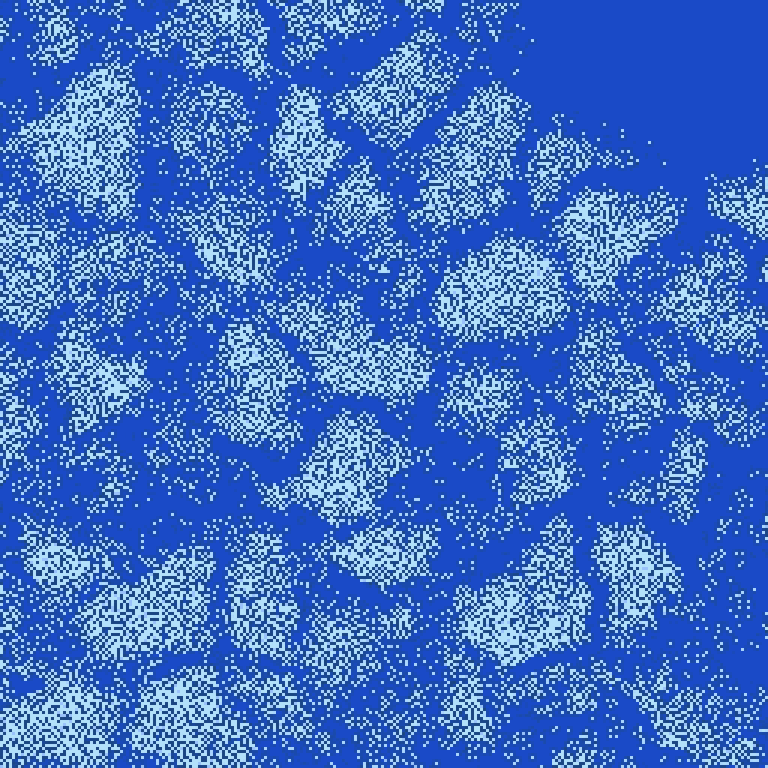
Give the GLSL for this texture, as a three.js fragment shader.

```glsl
// Pale frosted grains dithered into cracked, stony patches on deep blue.
varying vec2 vUv;

#define GRAINS 256.0      // grain cells across the canvas
#define PATCHES 6.8       // stony patches across the canvas
#define MOTTLE 25.0       // small clumps across the canvas
#define WARP 0.20         // bending of the patch outlines
#define CRACK 0.46        // softness and width of the cracks
#define DENSITY 0.56      // typical grain density inside a patch
#define CONTRAST 0.62     // density difference between patches
#define LIMIT 0.76        // keeps patches from filling up
#define FADE 0.50         // one-sided thinning of each patch
#define SPREAD 0.72       // randomness of the dither
#define SOFT 0.20         // edge softness, in grain cells

const vec3 DEEP_BLUE  = vec3(0.10, 0.29, 0.78);
const vec3 MID_BLUE   = vec3(0.10, 0.29, 0.68);
const vec3 SHADE_BLUE = vec3(0.10, 0.27, 0.51);
const vec3 COOL_FROST = vec3(0.60, 0.76, 0.98);
const vec3 FROST      = vec3(0.67, 0.84, 1.00);
const vec3 PALE_FROST = vec3(0.70, 0.88, 0.98);

float hash(vec2 p) {
  vec3 q = fract(vec3(p.xyx) * 0.1031);
  q += dot(q, q.yzx + 33.33);
  return fract((q.x + q.y) * q.z);
}

// Cellular noise: x = gap between the two nearest sites, y = site value,
// zw = offset from the nearest site
vec4 cellular(vec2 p) {
  vec2 base = floor(p), offset = vec2(0.0);
  float near = 9.0, second = 9.0, value = 0.0;
  for (int j = -1; j <= 1; j++) {
    for (int i = -1; i <= 1; i++) {
      vec2 cell = base + vec2(float(i), float(j));
      vec2 site = cell + 0.05 + 0.9 * vec2(hash(cell + 17.0), hash(cell + 71.0));
      float d = distance(p, site);
      if (d < near) {
        second = near;
        near = d;
        offset = p - site;
        value = hash(cell + 131.0);
      } else {
        second = min(second, d);
      }
    }
  }
  return vec4(second - near, value, offset);
}

// Layered sines bend the patches and vary the haze
vec2 waves(vec2 p) {
  return sin(p.yx * 1.7 + vec2(0.4, 2.1))
       + 0.5 * sin(p * 3.9 + p.yx * 2.3 + vec2(1.3, 4.0))
       + 0.25 * sin(p.yx * 8.3 - p * 5.1);
}

// Share of lit grains at a point of the canvas
float grainDensity(vec2 uv) {
  vec2 p = uv * PATCHES;
  vec2 wave = waves(p);
  vec4 rock = cellular(p + WARP * wave + 5.0);
  vec4 clump = cellular(uv * MOTTLE + 0.35 * wave.yx + 40.0);
  float mottle = 0.5 * (clump.x - 0.3) + 0.26 * (clump.y - 0.5);
  float stone = smoothstep(0.03, CRACK, rock.x);
  float angle = 40.0 * rock.y;
  float strength = DENSITY + CONTRAST * (rock.y - 0.5)
                 + FADE * dot(rock.zw, vec2(cos(angle), sin(angle)));
  float haze = 0.14 + 0.06 * wave.x + 0.16 * (0.5 - uv.x);
  float d = haze + stone * (strength + 0.5 * mottle) + 0.6 * mottle;
  // The upper right corner stays nearly bare
  float bare = 1.0 - smoothstep(0.10, 0.32, distance(uv, vec2(0.93, 1.0)));
  return d * inversesqrt(1.0 + d * d / (LIMIT * LIMIT)) - 0.7 * bare;
}

// High-pass noise keeps the dithered grains evenly spaced
float lit(vec2 c, float density) {
  float around = hash(c + vec2(1.0, 0.0)) + hash(c - vec2(1.0, 0.0))
               + hash(c + vec2(0.0, 1.0)) + hash(c - vec2(0.0, 1.0));
  float threshold = 0.5 + SPREAD * (hash(c) - 0.25 * around);
  return step(threshold, density);
}

// Colour of one grain cell, shaded by its lit neighbours
vec3 grainColor(vec2 c, float density) {
  float crowd = 0.0;
  for (int j = -1; j <= 1; j++) {
    for (int i = -1; i <= 1; i++) {
      vec2 o = vec2(float(i), float(j));
      float reach = dot(o, o);
      if (reach > 0.5) crowd += lit(c + o, density) / reach;
    }
  }
  vec3 ground = mix(DEEP_BLUE, MID_BLUE, min(crowd, 1.0));
  ground = mix(ground, SHADE_BLUE, smoothstep(1.5, 3.5, crowd));
  vec3 frost = mix(FROST, PALE_FROST, smoothstep(1.5, 2.5, crowd));
  frost = mix(frost, COOL_FROST, step(0.92, hash(c + 211.0)));
  return mix(ground, frost, lit(c, density));
}

void main() {
  float density = grainDensity((floor(vUv * GRAINS) + 0.5) / GRAINS);
  // Blend the four nearest grain cells across a narrow soft edge
  vec2 g = vUv * GRAINS + 63.5;
  vec2 c = floor(g);
  vec2 w = smoothstep(0.5 - SOFT, 0.5 + SOFT, fract(g));
  vec3 lower = mix(grainColor(c, density), grainColor(c + vec2(1.0, 0.0), density), w.x);
  vec3 upper = mix(grainColor(c + vec2(0.0, 1.0), density), grainColor(c + 1.0, density), w.x);
  gl_FragColor = vec4(mix(lower, upper, w.y), 1.0);
}
```
